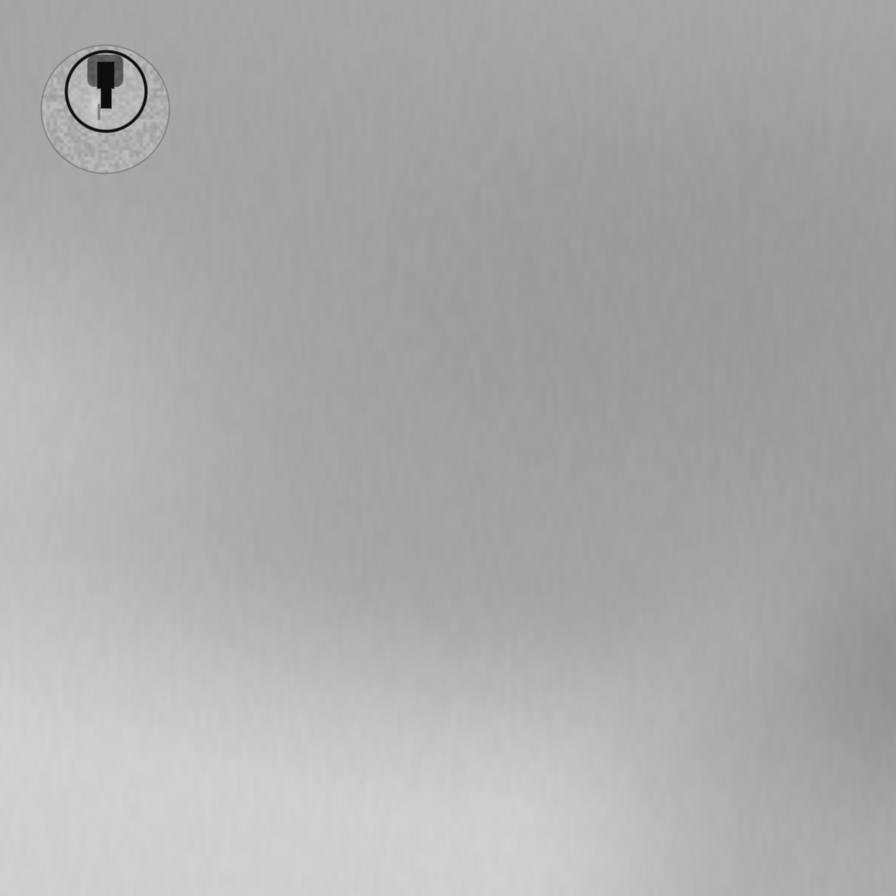
Give the GLSL for this texture, as a Shadertoy shader.

```glsl
// Brushed grey metal panel with soft reflections and a small round lock at upper left.

const float BASE_SHADE = 0.645;
const float FLOOR_GLOW = 0.165;
const float GRAIN_AMOUNT = 0.022;
const vec2 GRAIN_SCALE = vec2(150.0, 55.0);
const float SPECKLE_AMOUNT = 0.13;
const float SPECKLE_SCALE = 260.0;

const vec2 PLATE_CENTER = vec2(0.1175, 0.878);
const float PLATE_RADIUS = 0.0715;
const vec2 RING_CENTER = vec2(0.1185, 0.898);
const float RING_RADIUS = 0.0445;
const float RING_HALF_WIDTH = 0.0017;
const float EDGE_SOFTNESS = 0.0012;

float hash(vec2 p) {
    p = fract(p * vec2(0.1731, 0.3179));
    p += dot(p, p.yx + 31.32);
    return fract((p.x + p.y) * p.x * 17.3);
}

float valueNoise(vec2 p) {
    vec2 cell = floor(p), f = fract(p);
    f = f * f * (3.0 - 2.0 * f);
    float low = mix(hash(cell), hash(cell + vec2(1, 0)), f.x);
    float high = mix(hash(cell + vec2(0, 1)), hash(cell + vec2(1, 1)), f.x);
    return mix(low, high, f.y);
}

float glow(vec2 p, vec2 center, vec2 spread) {
    vec2 q = (p - center) / spread;
    return exp(-dot(q, q));
}

float boxDistance(vec2 p, vec2 halfSize) {
    vec2 d = abs(p) - halfSize;
    return length(max(d, 0.0)) + min(max(d.x, d.y), 0.0);
}

// Coverage of a distance field, smoothed over its edge
float fill(float d) {
    float soft = max(EDGE_SOFTNESS, 0.75 / iResolution.y);
    return 1.0 - smoothstep(-soft, soft, d);
}

// Broad reflections across the panel
float panelShade(vec2 p) {
    float shade = BASE_SHADE;
    float rise = 1.0 - smoothstep(0.14, 0.46, p.y + 0.15 * p.x);
    float fade = 1.0 - 0.75 * smoothstep(0.56, 0.88, p.x);
    shade += FLOOR_GLOW * rise * fade;
    shade += 0.095 * glow(p, vec2(-0.02, 0.55), vec2(0.24, 0.19));
    shade += 0.035 * glow(p, vec2(0.0, 0.36), vec2(0.32, 0.16));
    shade -= 0.040 * glow(p, vec2(0.84, 0.68), vec2(0.50, 0.26));
    shade -= 0.075 * glow(p, vec2(1.02, 0.25), vec2(0.13, 0.17));
    shade += 0.015 * glow(p, vec2(0.70, 1.02), vec2(0.60, 0.12));

    // Slanted band of light at lower right
    vec2 along = normalize(vec2(0.85, 0.53));
    vec2 d = p - vec2(0.80, 0.28);
    vec2 q = vec2(dot(d, along), dot(d, vec2(-along.y, along.x)));
    return shade + 0.025 * glow(q, vec2(0.0), vec2(0.20, 0.08));
}

// Fine vertical brushing
float brushedGrain(vec2 p) {
    float coarse = valueNoise(p * GRAIN_SCALE);
    float fine = valueNoise(p * GRAIN_SCALE * 1.9 + 17.0);
    return (0.65 * coarse + 0.35 * fine - 0.5) * GRAIN_AMOUNT;
}

float addLock(float shade, vec2 p) {
    // Speckled plate with a thin rim
    float plate = length(p - PLATE_CENTER) - PLATE_RADIUS;
    float speckle = (valueNoise(p * SPECKLE_SCALE) - 0.5) * SPECKLE_AMOUNT;
    shade = mix(shade, 0.68 + speckle, fill(plate));
    shade = mix(shade, 0.44, 0.75 * fill(abs(plate) - 0.0007));

    // Cylinder face, shaded around the slot
    vec2 c = p - RING_CENTER;
    float ring = length(c) - RING_RADIUS;
    float face = 0.71 + 0.7 * speckle;
    face -= 0.36 * fill(boxDistance(c - vec2(-0.001, 0.023), vec2(0.012, 0.010)) - 0.008);
    face += 0.10 * glow(c, vec2(-0.012, -0.018), vec2(0.007, 0.018));
    shade = mix(shade, face, fill(ring));
    shade = mix(shade, 0.06, fill(abs(ring) - RING_HALF_WIDTH));

    // Slot: wide head above a narrow stem
    float head = boxDistance(c - vec2(-0.0005, 0.018), vec2(0.0095, 0.015));
    float stem = boxDistance(c - vec2(0.0, -0.006), vec2(0.0060, 0.013));
    float tail = boxDistance(c - vec2(-0.008, -0.023), vec2(0.0015, 0.009));
    shade = mix(shade, 0.38, 0.7 * fill(tail));
    return mix(shade, 0.05, fill(min(head, stem)));
}

void mainImage(out vec4 fragColor, in vec2 fragCoord) {
    vec2 p = fragCoord / iResolution.xy;
    float shade = panelShade(p) + brushedGrain(p);
    shade = addLock(shade, p);
    fragColor = vec4(vec3(clamp(shade, 0.0, 1.0)), 1.0);
}
```
